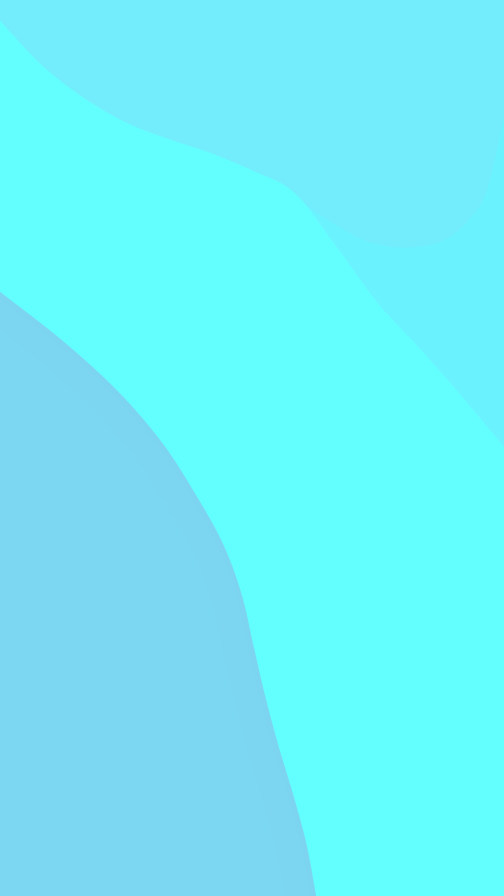
This background is drawn by a WebGL 2 fragment shader. Its source:

```glsl
#version 300 es
precision highp float;
// Soft layered waves: a blue hill and two pale upper drifts over bright cyan.
uniform vec2 u_resolution;
out vec4 outColor;

// Smooth curve through 13 evenly spaced heights; t runs from 0 to 12.
// Returns the height and its slope per step.
vec2 curve(float h[13], float t) {
    float s = clamp(t, 0.0, 12.0);
    int i = min(int(s), 11);
    float f = s - float(i);
    float a = h[i], b = h[i + 1];
    float before = i > 0 ? h[i - 1] : 2.0 * a - b;
    float after = i < 11 ? h[i + 2] : 2.0 * b - a;
    float m = 0.5 * (b - before), n = 0.5 * (after - a);
    float c2 = 3.0 * (b - a) - 2.0 * m - n;
    float c3 = 2.0 * (a - b) + m + n;
    float slope = m + f * (2.0 * c2 + 3.0 * c3 * f);
    float height = a + f * (m + f * (c2 + f * c3));
    return vec2(height + (t - s) * slope, slope);
}

// Signed distance to the curve, positive on the side below its height.
float inside(float h[13], float along, float across, float start, float stepSize) {
    vec2 c = curve(h, (along - start) / stepSize);
    float slope = c.y / stepSize;
    return (c.x - across) / sqrt(1.0 + slope * slope);
}

void main() {
    // Canvas is 432 by 768 units; depth is measured down from the top edge.
    vec2 uv = gl_FragCoord.xy / u_resolution;
    float x = uv.x * 432.0;
    float depth = (1.0 - uv.y) * 768.0;
    float soft = max(432.0 / u_resolution.x, 768.0 / u_resolution.y) * 0.8;

    float drift[13] = float[13](18.0, 56.0, 84.0, 105.0, 119.0, 131.0, 146.0,
                                165.0, 211.0, 260.0, 299.0, 340.0, 383.0);
    float lobe[13] = float[13](166.0, 179.0, 189.0, 198.0, 206.0, 210.0, 212.0,
                               211.5, 209.0, 202.0, 188.0, 164.0, 100.0);
    float hill[13] = float[13](0.0, 55.0, 102.0, 139.0, 167.0, 191.0, 207.0,
                               217.0, 227.0, 238.5, 251.5, 263.0, 271.0);

    float driftDist = inside(drift, x, depth, 0.0, 36.0);
    float lobeDist = inside(lobe, max(x, 252.0), depth, 252.0, 15.0);
    float hillDist = inside(hill, depth, x, 250.0, 518.0 / 12.0);

    // Upper drifts: the lobe is a shade deeper than the sheet behind it.
    vec3 color = vec3(0.39, 1.0, 1.0);
    vec3 sheet = vec3(0.42, 0.95, 1.0);
    vec3 lobeColor = vec3(0.45, 0.925, 0.99);
    vec3 upper = mix(sheet, lobeColor, x < 252.0 ? 1.0 : smoothstep(-soft, soft, lobeDist));
    color = mix(color, upper, smoothstep(-soft, soft, driftDist));

    // Blue hill with a faint rim shade.
    vec3 hillColor = vec3(0.488, 0.842, 0.948);
    hillColor -= vec3(0.0, 0.012, 0.008) * exp(-max(hillDist, 0.0) / 10.0);
    color = mix(color, hillColor, smoothstep(-soft, soft, hillDist));

    outColor = vec4(color, 1.0);
}
```
